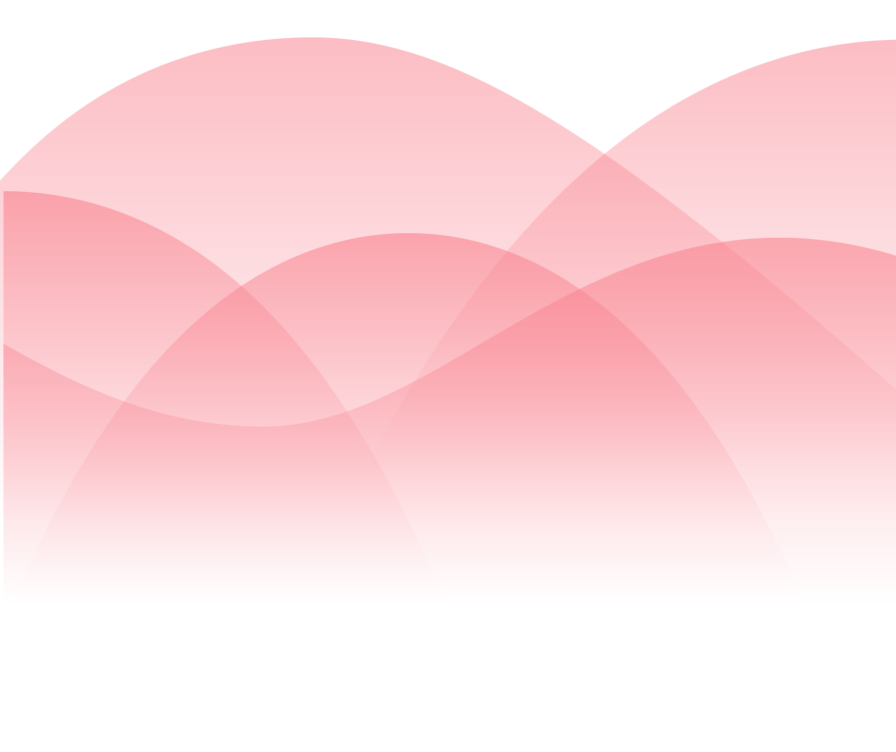
Reproduce this background procedurally as a WebGL 2 fragment shader.

```glsl
#version 300 es
precision highp float;
// Overlapping translucent pink hills that fade downward into white.

#define PINK vec3(0.975, 0.50, 0.55)
#define BACK_ALPHA 0.52
#define HILL_ALPHA 0.59
#define WAVE_ALPHA 0.57
#define FRONT_FADE 0.677
#define LEFT_MARGIN 0.0039
#define CANVAS_HEIGHT 0.84

uniform vec2 u_resolution;
out vec4 fragColor;

const float PI = 3.14159265;

// Drop below the crest: a parabola that steepens away from its peak.
float archDrop(float d, float curve, float steepen) {
    return curve * d * d * (1.0 + steepen * d * d);
}

// Drop below the crest: a hyperbola that straightens into a slope.
float slopeDrop(float d, float radius) {
    return sqrt(radius * radius + d * d) - radius;
}

// Height of the long wave; its phase is bent to sharpen the rise.
float waveEdge(float x) {
    float t = (x - 0.293) / 0.5768;
    t += 0.04 * sin(PI * abs(t));
    return 0.371 + 0.1055 * cos(PI * t);
}

// Opacity of a layer filled below its edge, fading from top to bottom.
float layer(float y, float edge, float top, float bottom, float alpha, float falloff) {
    float d = y - edge;
    float w = max(fwidth(d), 1e-5) * 0.75;
    float fade = clamp((bottom - y) / (bottom - top), 0.0, 1.0);
    return alpha * pow(fade, falloff) * smoothstep(-w, w, d);
}

void main() {
    // Width runs 0..1; y is measured down from the top edge.
    vec2 uv = gl_FragCoord.xy / u_resolution;
    float x = uv.x;
    float y = (1.0 - uv.y) * CANVAS_HEIGHT;
    float margin = smoothstep(-0.75, 0.75, (x - LEFT_MARGIN) * u_resolution.x);

    // Hill outlines
    float dx = x - 0.349;
    float backLeft = 0.0417 + (dx < 0.0 ? archDrop(dx, 1.037, 2.2) : slopeDrop(dx, 0.342));
    float backRight = 0.0443 + archDrop(x - 1.009, 1.06, 0.69);
    float frontLeft = 0.2135 + archDrop(x - LEFT_MARGIN, 1.344, 1.675);
    float frontMid = 0.2604 + archDrop(x - 0.4557, 1.613, 1.575);

    // Light left to pass through all layers
    float through = 1.0 - layer(y, backLeft, 0.0417, 0.583, BACK_ALPHA, 1.0);
    through *= 1.0 - layer(y, backRight, 0.0443, 0.527, BACK_ALPHA, 1.0);
    through *= 1.0 - margin * layer(y, frontLeft, 0.2135, FRONT_FADE, HILL_ALPHA, 1.5);
    through *= 1.0 - layer(y, frontMid, 0.2604, FRONT_FADE, HILL_ALPHA, 1.5);
    through *= 1.0 - margin * layer(y, waveEdge(x), 0.2656, FRONT_FADE, WAVE_ALPHA, 1.0);

    fragColor = vec4(mix(PINK, vec3(1.0), through), 1.0);
}
```
